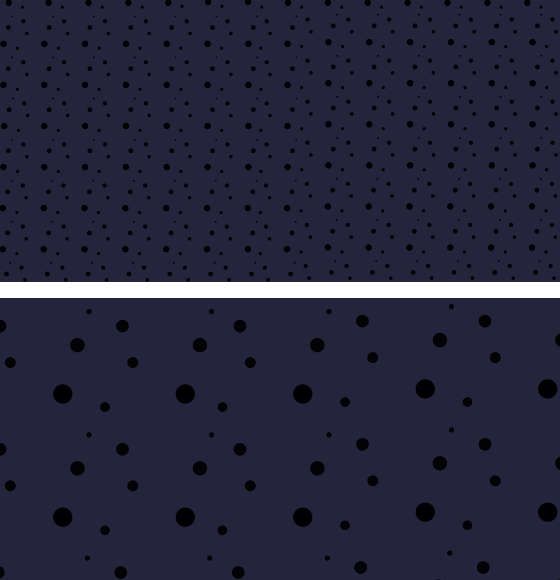
Top: the whole. Bottom: its middle third, enlarged.
Write a WebGL 1 fragment shader that draws this pattern.

```glsl
precision mediump float;
// Night-blue field sprinkled with a repeating cluster of six dark dots.
// Space is folded into 14 by 7 cells; small seams shift the repeats slightly,
// and each dot is a smoothed circle distance. One unit is 1/768 of the width.

uniform vec2 u_resolution;

// Coverage of one disc, softened over about a pixel.
float disc(vec2 p, vec2 center, float radius, float pixel) {
  return 1.0 - smoothstep(-0.6 * pixel, 0.6 * pixel, length(p - center) - radius);
}

// Slight registration errors between bands of repeats.
vec2 applySeams(vec2 p) {
  if (p.y < 14.0) {
    // The top band is set a little tighter, and rises near its middle.
    float lift = step(240.0, p.x) * step(p.x, 350.0);
    return vec2(4.7 + (p.x - 12.0) * 56.0 / 54.7, p.y + 1.2 * lift);
  }
  // Lower bands drift to the left.
  p.x += 0.8 * step(240.0, p.y) + 1.7 * step(352.0, p.y);
  // One band starts a little further right.
  p.x -= 1.2 * step(p.x, 45.0) * step(125.0, p.y) * step(p.y, 182.0);
  // Vertical seams: first a sideways slip, then an upward one.
  return p + 2.3 * vec2(step(354.8, p.x), step(409.0, p.x));
}

void main() {
  float pixel = 768.0 / u_resolution.x;
  vec2 p = vec2(gl_FragCoord.x, u_resolution.y - gl_FragCoord.y) * pixel;

  // Fold into a cell whose origin is the centre of the largest dot.
  vec2 margin = vec2(10.0);
  vec2 cell = mod(applySeams(p) - vec2(4.7, 3.8) + margin, vec2(56.0, 56.33)) - margin;

  // The largest dot is the darkest; the others are a touch softer.
  float largeDot = disc(cell, vec2(0.0), 4.4, pixel);
  float smallDots = disc(cell, vec2(19.3, 6.0), 2.2, pixel);
  smallDots = max(smallDots, disc(cell, vec2(12.0, 18.7), 1.2, pixel));
  smallDots = max(smallDots, disc(cell, vec2(27.3, 25.3), 2.9, pixel));
  smallDots = max(smallDots, disc(cell, vec2(6.7, 34.0), 3.3, pixel));
  smallDots = max(smallDots, disc(cell, vec2(32.0, 42.0), 2.5, pixel));

  vec3 color = vec3(0.14, 0.14, 0.235);
  color = mix(color, vec3(0.012, 0.012, 0.022), smallDots);
  color = mix(color, vec3(0.0, 0.0, 0.008), largeDot);
  gl_FragColor = vec4(color, 1.0);
}
```
